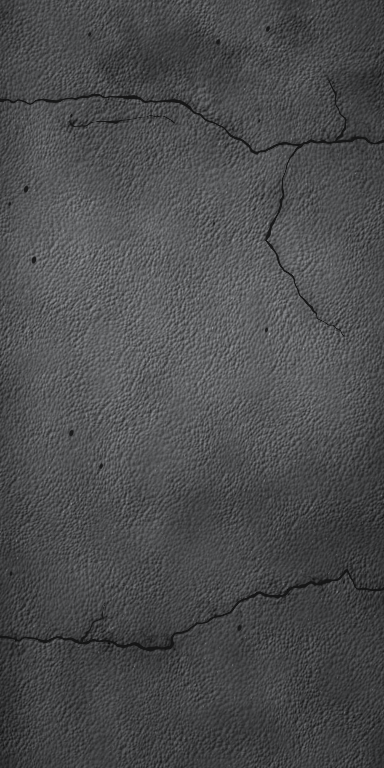
Reproduce this texture procedurally as a WebGL 2 fragment shader.

```glsl
#version 300 es
precision highp float;
// Dark, pebbled concrete wall with cloudy stains, pits and branching cracks.
#define GRAIN_FREQ 130.0
#define GRAIN_RELIEF 0.178
#define STAIN_DEPTH 0.16
#define BASE_TONE 0.254
#define GLOW_TONE 0.12
#define CRACK_WIDTH 0.0034
#define CRACK_TONE 0.075
#define PIT_GRID 6.0
#define SPECK_GRID 42.0
#define TINT vec3(0.99, 1.0, 1.018)
uniform vec2 u_resolution;
out vec4 fragColor;

float hash(vec2 p) {
  vec3 q = fract(p.xyx * vec3(0.1031, 0.1030, 0.0973));
  q += dot(q, q.yzx + 33.33);
  return fract((q.x + q.y) * q.z);
}
float noise(vec2 p) {
  vec2 i = floor(p), f = fract(p);
  f = f * f * (3.0 - 2.0 * f);
  return mix(mix(hash(i), hash(i + vec2(1, 0)), f.x),
             mix(hash(i + vec2(0, 1)), hash(i + vec2(1, 1)), f.x), f.y);
}
float fbm(vec2 p) {
  float sum = 0.0, amp = 0.5;
  for (int i = 0; i < 5; i++) {
    sum += amp * noise(p);
    p = mat2(1.6, 1.2, -1.2, 1.6) * p + 7.3;
    amp *= 0.5;
  }
  return sum;
}
vec2 wobble(vec2 p) { return vec2(noise(p), noise(p + 51.7)) - 0.5; }

float segment(vec2 p, vec2 a, vec2 b) {
  vec2 ab = b - a;
  return length(p - a - ab * clamp(dot(p - a, ab) / dot(ab, ab), 0.0, 1.0));
}
float polyline(vec2 p, vec2 path[9]) {
  float d = 9.0;
  for (int i = 0; i < 8; i++) d = min(d, segment(p, path[i], path[i + 1]));
  return d;
}
// Distance to the crack network; thin cracks are pushed away to narrow them.
float cracks(vec2 p) {
  p += 0.028 * wobble(p * 11.0) + 0.019 * wobble(p * 29.0) + 0.008 * wobble(p * 67.0);
  vec2 upper[9] = vec2[9](vec2(-0.05, 1.745), vec2(0.18, 1.747), vec2(0.47, 1.745),
    vec2(0.55, 1.68), vec2(0.68, 1.617), vec2(0.78, 1.63), vec2(0.87, 1.643),
    vec2(0.93, 1.632), vec2(1.05, 1.63));
  vec2 lower[9] = vec2[9](vec2(-0.05, 0.344), vec2(0.13, 0.328), vec2(0.22, 0.341),
    vec2(0.43, 0.307), vec2(0.51, 0.38), vec2(0.65, 0.445), vec2(0.91, 0.516),
    vec2(0.94, 0.477), vec2(1.05, 0.46));
  vec2 branch[9] = vec2[9](vec2(0.86, 1.79), vec2(0.893, 1.69), vec2(0.87, 1.643),
    vec2(0.79, 1.635), vec2(0.742, 1.52), vec2(0.698, 1.375), vec2(0.78, 1.245),
    vec2(0.83, 1.17), vec2(0.9, 1.13));
  float thin = 0.0004 + 0.0014 * smoothstep(0.15, 0.42, abs(p.y - 1.52));
  float d = min(polyline(p, upper), polyline(p, lower));
  d = min(d, polyline(p, branch) + thin);
  d = min(d, segment(p, vec2(0.18, 1.69), vec2(0.46, 1.69)) + 0.0017);
  return min(d, segment(p, vec2(0.21, 0.34), vec2(0.27, 0.43)) + 0.002);
}
// Sparse tilted ovals, one at most per grid cell.
float spots(vec2 p, float grid, float share, float radius, float aa) {
  vec2 cell = floor(p * grid);
  float cover = 0.0;
  for (int k = 0; k < 9; k++) {
    vec2 c = cell + vec2(k % 3 - 1, k / 3 - 1);
    vec2 d = p - (c + vec2(hash(c + 3.1), hash(c + 17.7))) / grid;
    d = vec2(d.x * 1.5 - d.y * 0.5, d.y * 0.9 + d.x * 0.3);
    float r = radius * (0.4 + 0.7 * hash(c + 29.3));
    cover = max(cover, step(hash(c + 41.9), share) * (1.0 - smoothstep(r - aa, r + aa, length(d))));
  }
  return cover;
}
// Height of slanted, randomly packed pebbles.
float pebbles(vec2 p) {
  p += 0.03 * wobble(p * 6.0) + 0.004 * wobble(p * 50.0);
  vec2 q = GRAIN_FREQ * vec2(0.87 * p.x - 0.5 * p.y, 0.66 * (0.5 * p.x + 0.87 * p.y));
  vec2 cell = floor(q);
  float nearest = 4.0;
  for (int k = 0; k < 9; k++) {
    vec2 c = cell + vec2(k % 3 - 1, k / 3 - 1);
    vec2 d = c + vec2(hash(c), hash(c + 61.3)) - q;
    nearest = min(nearest, dot(d, d));
  }
  return 0.25 * noise(q * 0.43 + 19.0) - sqrt(nearest);
}

void main() {
  vec2 p = gl_FragCoord.xy / u_resolution.x;
  float aa = 1.0 / u_resolution.x;
  // Broad light, edge falloff and stains
  float rise = (p.y - 1.22) / 0.62;
  float tone = BASE_TONE + GLOW_TONE * exp(-rise * rise);
  tone *= mix(0.72, 1.0, smoothstep(-0.06, 0.13, p.x) * (1.0 - smoothstep(0.72, 1.15, p.x)));
  tone += STAIN_DEPTH * (0.55 * fbm(p * 4.0 + 2.7) + 0.45 * fbm(p * 10.0 + 8.0) - 0.48);
  vec2 stain = (p - vec2(0.6, 0.67) + 0.15 * wobble(p * 8.0)) / vec2(0.25, 0.12);
  tone -= 0.05 * exp(-dot(stain, stain));
  tone -= 0.06 * smoothstep(0.5, 0.72, fbm(p * 6.5 + 31.0)) * smoothstep(1.55, 1.85, p.y);
  // Relief lit from the upper left, with glints on the steepest faces
  float relief = pebbles(p) - pebbles(p + vec2(-0.0032, 0.0026));
  relief = (relief + 0.45 * relief * abs(relief)) * (0.55 + 0.8 * noise(p * 15.0));
  relief += 0.3 * (noise(p * 240.0) - 0.5);
  tone += GRAIN_RELIEF * relief * (0.35 + 1.9 * tone);
  tone += 0.13 * spots(p, SPECK_GRID, 0.1, 0.0028, aa * 0.7);
  // Pits, cracks and hairlines with soft shade and a lit lower lip
  tone = mix(tone, CRACK_TONE, 0.9 * spots(p, PIT_GRID, 0.24, 0.0085, aa));
  float d = cracks(p);
  float width = CRACK_WIDTH * (0.5 + 0.75 * noise(p * 24.0 + 5.0));
  float hair = 1.0 - smoothstep(0.0, 0.003, abs(fbm(p * 9.0) - 0.5) / 9.0);
  tone -= 0.08 * hair * exp(-d / 0.05);
  float lip = 1.0 - smoothstep(0.001, 0.006, cracks(p + vec2(0.0, 0.009)));
  tone += 0.05 * lip - 0.06 * exp(-d / 0.014);
  tone = mix(tone, CRACK_TONE, 0.93 * (1.0 - smoothstep(width - aa * 0.5, width + aa * 0.6, d)));
  fragColor = vec4(clamp(tone, 0.04, 0.8) * TINT, 1.0);
}
```
